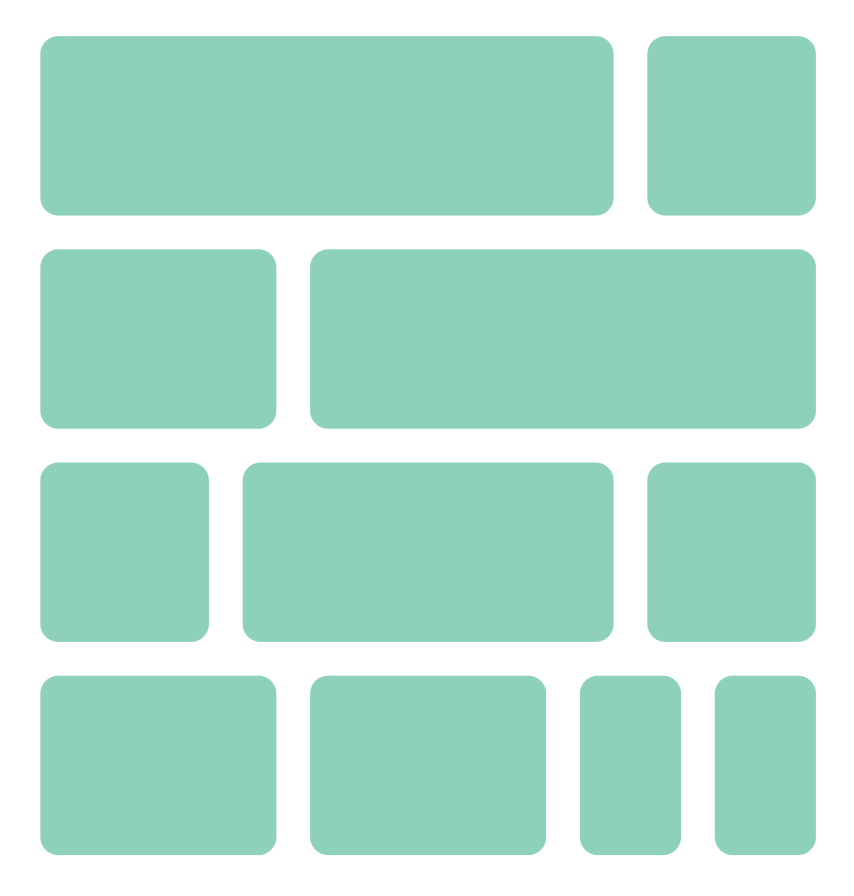
This pattern is drawn by a WebGL 2 fragment shader. Its source:

```glsl
#version 300 es
precision highp float;
// Four rows of rounded mint tiles on white, laid out on a twelve-column grid.
// Each row is split at a few column cuts; the tile under the pixel is found
// from those cuts and shaded with a rounded-box distance.

uniform vec2 u_resolution;
out vec4 fragColor;

// Lengths are fractions of the canvas height.
const float COLUMNS = 12.0;
const float ROWS = 4.0;
const vec2 PITCH = vec2(38.54, 121.82) / 512.0;
const vec2 GRID_ORIGIN = vec2(13.4, 11.0) / 512.0;
const float GAP = 19.3 / 512.0;
const float RADIUS = 10.3 / 512.0;
const vec3 MINT = vec3(0.553, 0.816, 0.737);
const vec3 PAPER = vec3(1.0);

// Inner cuts of a row, counted from the top; unused cuts sit at the last column.
vec3 rowCuts(float row) {
  if (row < 0.5) return vec3(9.0, COLUMNS, COLUMNS);
  if (row < 1.5) return vec3(4.0, COLUMNS, COLUMNS);
  if (row < 2.5) return vec3(3.0, 9.0, COLUMNS);
  return vec3(4.0, 8.0, 10.0);
}

// First and last column line of the tile that holds the given column.
vec2 tileSpan(float column, vec3 cuts) {
  vec2 span = vec2(0.0, COLUMNS);
  for (int i = 0; i < 3; i++) {
    if (cuts[i] <= column) span.x = max(span.x, cuts[i]);
    else span.y = min(span.y, cuts[i]);
  }
  return span;
}

float roundedBox(vec2 p, vec2 halfSize, float radius) {
  vec2 q = abs(p) - halfSize + radius;
  return length(max(q, 0.0)) + min(max(q.x, q.y), 0.0) - radius;
}

// Signed distance to the tile nearest to a point, with y measured from the top.
float tileDistance(vec2 p) {
  vec2 cell = (p - GRID_ORIGIN) / PITCH;
  float row = clamp(floor(cell.y), 0.0, ROWS - 1.0);
  float column = clamp(cell.x, 0.0, COLUMNS - 0.001);
  vec2 span = tileSpan(column, rowCuts(row));
  vec2 center = GRID_ORIGIN + PITCH * vec2(0.5 * (span.x + span.y), row + 0.5);
  vec2 halfSize = 0.5 * (PITCH * vec2(span.y - span.x, 1.0) - GAP);
  return roundedBox(p - center, halfSize, RADIUS);
}

void main() {
  vec2 p = gl_FragCoord.xy / u_resolution.y;
  p.y = 1.0 - p.y;

  // One-pixel coverage ramp across the tile edge.
  float pixel = 1.0 / u_resolution.y;
  float coverage = clamp(0.5 - tileDistance(p) / pixel, 0.0, 1.0);
  fragColor = vec4(mix(PAPER, MINT, coverage), 1.0);
}
```
